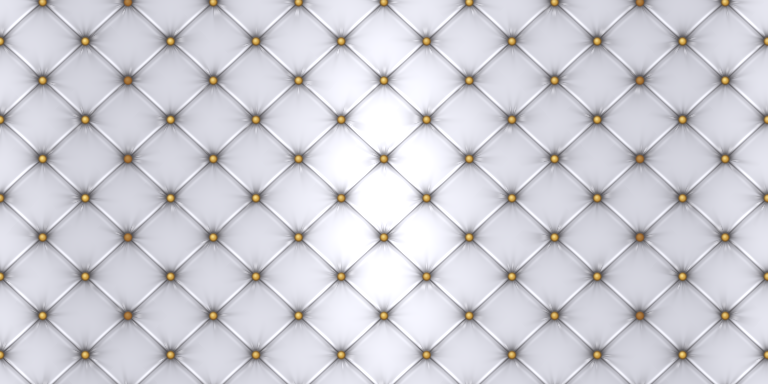
A Shadertoy shader for this texture:

```glsl
#define PITCH vec2(0.2222, 0.2042)
#define FIRST_ROW 0.0755
#define BUTTON_RADIUS 0.0108
#define SEAM_WIDTH 0.0022
#define SEAM_BOW 0.0035
#define SHADOW_REACH 0.0125
#define LEATHER vec3(0.795, 0.797, 0.835)
#define CREASE vec3(0.30, 0.29, 0.30)
#define GOLD vec3(0.80, 0.61, 0.24)
#define GOLD_LIGHT vec3(0.98, 0.89, 0.58)
#define GOLD_DARK vec3(0.36, 0.25, 0.12)

float hash(vec2 p) {
    return fract(sin(dot(p, vec2(127.1, 311.7))) * 43758.5);
}

float noise(vec2 p) {
    vec2 i = floor(p), f = fract(p);
    f = f * f * (3.0 - 2.0 * f);
    return mix(mix(hash(i), hash(i + vec2(1, 0)), f.x),
               mix(hash(i + vec2(0, 1)), hash(i + vec2(1, 1)), f.x), f.y);
}

float bell(float x, float width) {
    return exp(-x * x / (width * width));
}

// Returns (dark fold, bright ridge) for the seams at whole values of across
vec2 seam(float across, float along, float pixel) {
    float scale = length(1.0 / PITCH);
    float id = floor(across + 0.5);
    float t = fract(along);
    float middle = 4.0 * t * (1.0 - t);
    float variation = hash(vec2(id, floor(along)));
    float d = (across - id) / scale - SEAM_BOW * middle * (variation - 0.3);
    float ends = 1.0 - middle;
    float width = max(SEAM_WIDTH, 0.8 * pixel);
    float fold = bell(d, width) * mix(0.32, 0.75, ends)
               + 0.22 * bell(d + 0.006, 0.005) * (0.3 + ends)
               + 0.10 * bell(d, 0.016) * ends;
    float ridge = bell(d - 0.0055, 0.0035) * (0.35 + 0.65 * middle)
                + 0.35 * bell(d + 0.011, 0.004) * middle;
    return vec2(fold, ridge);
}

// Offset to the nearest button of the staggered lattice
vec2 nearestButton(vec2 g) {
    vec2 a = (g - floor(g + 0.5)) * PITCH;
    vec2 b = (fract(g) - 0.5) * PITCH;
    return dot(a, a) < dot(b, b) ? a : b;
}

void mainImage(out vec4 fragColor, in vec2 fragCoord) {
    float pixel = 1.0 / iResolution.y;
    vec2 p = fragCoord * pixel;
    vec2 g = (p - vec2(0.0, FIRST_ROW)) / PITCH;
    float fromCentre = abs(p.x - 0.5 * iResolution.x * pixel);

    // Broad lighting: central glow and paler side borders
    float glow = 0.19 * bell(fromCentre, 0.19) * bell(p.y - 0.5, 0.42)
               + 0.06 * bell(fromCentre, 0.5)
               + 0.07 * smoothstep(0.78, 1.0, fromCentre);
    vec3 color = LEATHER + glow;

    // Padded diamonds, with a soft sheen across each one
    vec2 diagonal = vec2(g.x + g.y, g.x - g.y);
    vec2 cell = fract(diagonal) - 0.5;
    float puff = (1.0 - 4.0 * cell.x * cell.x) * (1.0 - 4.0 * cell.y * cell.y);
    color += 0.045 * puff - 0.015 + 0.03 * (cell.y - cell.x);

    // Seams along both diagonals, lit from above
    vec2 rising = seam(-diagonal.y, diagonal.x, pixel);
    vec2 falling = seam(diagonal.x, diagonal.y, pixel);
    color += 0.17 * (rising.y + falling.y);
    color = mix(color, CREASE, clamp(rising.x + falling.x, 0.0, 0.8));

    // Gathered folds and shadow around the buttons
    vec2 d = nearestButton(g);
    vec2 buttonId = floor((p - d) / PITCH * 2.0 + 0.5);
    float r = length(d);
    vec2 direction = d / max(r, 0.0001);
    float rays = noise(direction * 5.0 + buttonId * 7.3);
    float depth = mix(0.75, 1.0, smoothstep(0.0, 0.6, fromCentre));
    vec2 spread = (d - vec2(0.0, 0.003)) * vec2(0.85, 1.0);
    float outside = max(length(spread) - BUTTON_RADIUS, 0.0);
    float shadow = exp(-outside / (SHADOW_REACH * (0.45 + 0.9 * rays)));
    color = mix(color, CREASE, 0.85 * depth * shadow);
    color += 0.16 * smoothstep(0.6, 0.9, rays) * bell(r - 0.026, 0.009);

    // Gold studs, tarnished in one column on either side
    float tarnish = 0.55 * bell(abs(p.x - d.x - 1.0) - 0.667, 0.03);
    tarnish += 0.15 * hash(buttonId);
    float rim = smoothstep(0.45, 1.0, r / BUTTON_RADIUS);
    vec3 metal = mix(GOLD, GOLD_DARK, 0.75 * rim);
    float shine = bell(length(d - vec2(-0.0015, 0.002)), 0.0055);
    metal = mix(metal, GOLD_LIGHT, 0.95 * shine);
    metal = mix(metal, vec3(0.55, 0.34, 0.17), tarnish);
    float stud = 1.0 - smoothstep(-pixel, pixel, r - BUTTON_RADIUS);
    color = mix(color, metal, stud);

    fragColor = vec4(clamp(color, 0.0, 1.0), 1.0);
}
```
